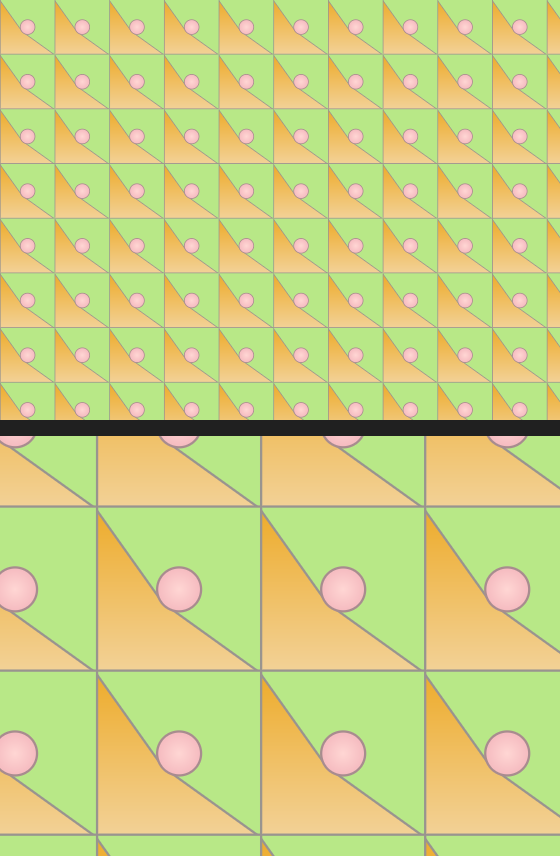
Top: the whole. Bottom: its middle third, enlarged.
Give the GLSL for this pattern, as a Shadertoy shader.

```glsl
// Square tiles, each with a pink ball resting on a bent orange slope over green.

const float TILES_DOWN = 7.68;              // tiles per canvas height
const vec2 GRID_OFFSET = vec2(0.005, 0.01); // grid line position within a tile
const float LINE_WIDTH = 0.014;             // in tile units

const vec2 SLOPE_TOP = vec2(0.0, 0.975);
const vec2 SLOPE_BEND = vec2(0.4, 0.413);
const vec2 SLOPE_FOOT = vec2(0.975, 0.0);
const vec2 BALL_CENTER = vec2(0.5, 0.495);
const float BALL_RADIUS = 0.134;

const vec3 GREEN = vec3(0.72, 0.91, 0.53);
const vec3 SLOPE_LOW = vec3(0.95, 0.82, 0.59);
const vec3 SLOPE_HIGH = vec3(0.93, 0.67, 0.16);
const vec3 BALL_CORE = vec3(1.0, 0.84, 0.83);
const vec3 BALL_RIM = vec3(0.96, 0.73, 0.75);
const vec3 LINE_COLOR = vec3(0.60, 0.58, 0.56);
const vec3 BALL_LINE = vec3(0.66, 0.55, 0.56);

// Signed distance to the line a-b, negative below it when a is left of b.
float belowLine(vec2 p, vec2 a, vec2 b) {
    vec2 along = normalize(b - a);
    return dot(p - a, vec2(-along.y, along.x));
}

// Antialiased coverage of a shape, where d is negative inside.
float fill(float d, float pixel) {
    return clamp(0.5 - d / pixel, 0.0, 1.0);
}

// Antialiased coverage of the outline around d = 0.
float stroke(float d, float pixel) {
    return fill(abs(d) - 0.5 * LINE_WIDTH, pixel);
}

void mainImage(out vec4 fragColor, in vec2 fragCoord) {
    // Tiles are counted from the top left corner, with y up inside each tile.
    float pixel = TILES_DOWN / iResolution.y;
    vec2 p = (fragCoord - vec2(0.0, iResolution.y)) * pixel;
    vec2 tile = fract(p - GRID_OFFSET);

    // Bent slope with a vertical gradient
    float slope = min(belowLine(tile, SLOPE_TOP, SLOPE_BEND),
                      belowLine(tile, SLOPE_BEND, SLOPE_FOOT));
    vec3 slopeColor = mix(SLOPE_LOW, SLOPE_HIGH, tile.y);
    vec3 color = mix(GREEN, slopeColor, fill(slope, pixel));
    color = mix(color, LINE_COLOR, stroke(slope, pixel));

    // Ball with a radial gradient
    float radius = length(tile - BALL_CENTER);
    float ball = radius - BALL_RADIUS;
    vec3 ballColor = mix(BALL_CORE, BALL_RIM, clamp(radius / BALL_RADIUS, 0.0, 1.0));
    color = mix(color, ballColor, fill(ball, pixel));
    color = mix(color, BALL_LINE, stroke(ball, pixel));

    // Grid lines between tiles
    vec2 edge = min(tile, 1.0 - tile);
    color = mix(color, LINE_COLOR, stroke(min(edge.x, edge.y), pixel));

    fragColor = vec4(color, 1.0);
}
```
